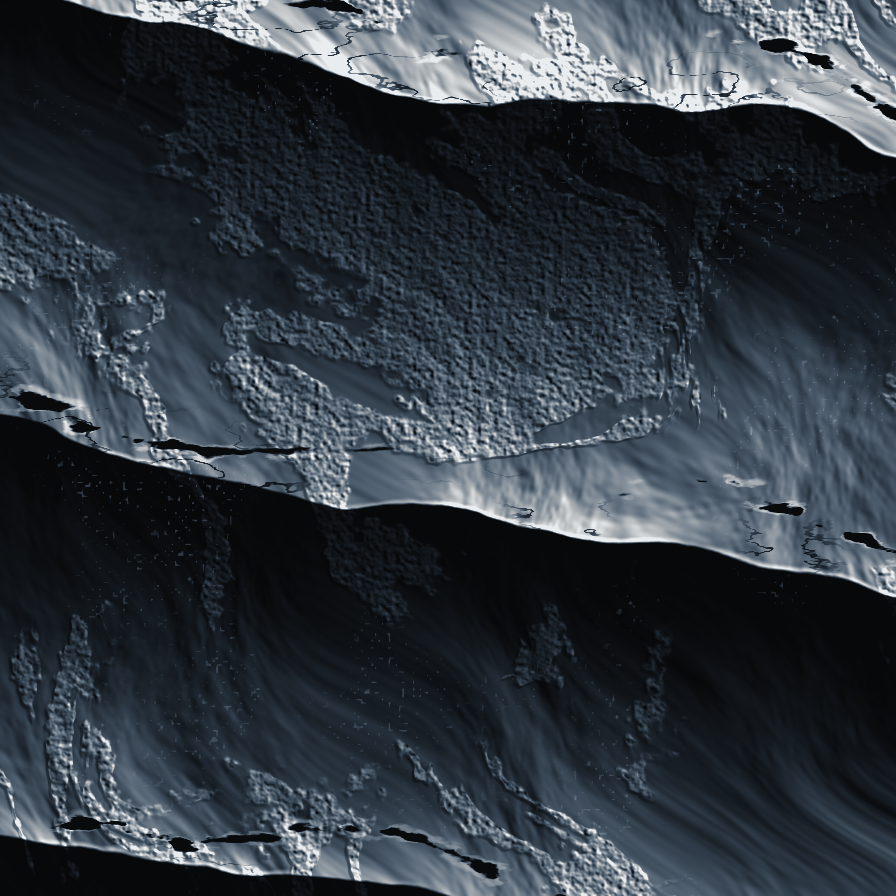
A WebGL 1 fragment shader for this texture:

```glsl
precision highp float;
// Dark sea swell at night: sloping wave crests, rippled faces, grainy foam and black cracks.
uniform vec2 u_resolution;

float hash(vec2 p) {
  return fract(sin(dot(p, vec2(127.1, 311.7))) * 43758.5453);
}

float noise(vec2 p) {
  vec2 i = floor(p), f = fract(p);
  f = f * f * (3.0 - 2.0 * f);
  return mix(mix(hash(i), hash(i + vec2(1, 0)), f.x),
             mix(hash(i + vec2(0, 1)), hash(i + vec2(1, 1)), f.x), f.y);
}

float fbm(vec2 p) {
  float sum = 0.0, amp = 0.52;
  for (int i = 0; i < 5; i++) {
    sum += amp * noise(p);
    p = mat2(0.8, 0.6, -0.6, 0.8) * p * 2.03 + 17.3;
    amp *= 0.48;
  }
  return sum;
}

// Coordinates across and along the streaks, which run down to the right
vec2 streak(vec2 p) {
  return vec2(dot(p, vec2(0.8, 0.6)), dot(p, vec2(0.6, -0.8)));
}

float ripples(vec2 p) {
  vec2 q = streak(p) * vec2(10.0, 4.5);
  return fbm(q + 1.2 * noise(p * 6.0));
}

// Foam veins that swell into patches
float foamMask(vec2 p) {
  vec2 q = streak(p) * vec2(8.0, 4.0) + 1.5 * noise(p * 7.0 + 4.0);
  float patchiness = smoothstep(0.42, 0.72, fbm(p * 4.5 + 31.0));
  float ragged = 0.05 * (noise(p * 110.0) - 0.5) + 0.03 * (noise(p * 45.0) - 0.5);
  float vein = abs(fbm(q + 9.0) - 0.5) + ragged;
  return smoothstep(0.015, -0.015, vein - 0.11 * patchiness) * smoothstep(0.0, 0.15, patchiness);
}

// Cold blue in the shadows, neutral in the highlights
vec3 seaColor(float v) {
  return v * mix(vec3(0.74, 1.0, 1.26), vec3(0.98, 1.0, 1.01), smoothstep(0.05, 0.8, v));
}

void main() {
  vec2 p = gl_FragCoord.xy / u_resolution;

  // Swell: rise goes from 0 just below one crest to 1 at the next
  float warp = 0.11 * (fbm(p * 2.2 + 3.0) - 0.5)
             + 0.028 * (noise(p * vec2(8.0, 5.0) + 6.0) - 0.5)
             + 0.007 * (fbm(p * 26.0) - 0.5);
  float swell = (1.0 - p.y - 0.45 - 0.2 * p.x + warp) / 0.47;
  float rise = fract(swell);
  float above = (1.0 - rise) * 0.47;
  float nearCrest = exp(-above / 0.05);
  float strength = 1.0 - 0.25 * step(0.0, swell);

  // Wave face, lit from the upper right
  float v = 0.018 + 0.54 * strength * pow(rise, 2.0) * (0.35 + 1.25 * fbm(p * 3.2 + 12.0));
  float slope = ripples(p) - ripples(p + vec2(0.004, 0.003));
  v *= clamp(1.0 + 9.0 * slope, 0.35, 2.2);

  // Pale sheen in places along the crest
  float sheen = smoothstep(0.45, 0.8, noise(p * vec2(6.0, 9.0) + 2.0));
  v += 0.42 * strength * sheen * nearCrest * clamp(0.7 + 12.0 * slope, 0.0, 1.6);

  // Foam made of small lit grains
  vec2 g = p * 210.0;
  float grain = noise(g) - noise(g + vec2(0.55, 0.45));
  grain += 0.5 * (noise(g * 1.7) - noise(g * 1.7 + 0.5));
  float foam = foamMask(p);
  float edgeLight = foam - foamMask(p + vec2(0.003, 0.003));
  v = mix(v, (v * 1.2 + 0.025 + 0.07 * rise) * max(1.0 + 1.3 * grain, 0.1), foam);
  v *= 1.0 + 0.45 * clamp(edgeLight, -1.0, 1.0);

  // Faint spray in the troughs
  float spray = smoothstep(0.8, 0.97, noise(p * 260.0 + 5.0)) * smoothstep(0.5, 0.68, fbm(p * 9.0));
  v += 0.22 * spray * (1.0 - 0.6 * rise);

  // Torn black cracks with bright rims, following the crest
  float path = 0.012 + 0.06 * noise(vec2(p.x * 5.0, 2.0)) + 0.012 * (fbm(p * 22.0) - 0.5);
  float torn = fbm(p * vec2(24.0, 60.0) + 8.0);
  float width = 0.013 * smoothstep(0.42, 0.75, torn) * smoothstep(0.25, 0.6, noise(p * 7.0 + 20.0));
  float gap = abs(above - path) - width;
  v += 0.28 * strength * smoothstep(0.007, 0.0, abs(gap - 0.003)) * smoothstep(0.001, 0.004, width);
  float crack = smoothstep(0.0015, -0.0015, gap) * smoothstep(0.0003, 0.002, width);
  float sliver = smoothstep(0.022, 0.008, abs(fbm(p * vec2(14.0, 42.0) + 40.0) - 0.5));
  sliver *= smoothstep(0.08, 0.02, above) * smoothstep(0.5, 0.7, noise(p * 8.0 + 50.0));
  v = mix(v, 0.03, max(crack, 0.85 * sliver));

  // Thin glint on the lip, then a sharp fall into shadow
  float glint = smoothstep(0.009, 0.003, above) * smoothstep(0.35, 0.75, noise(p * 13.0 + 70.0));
  v += 0.45 * strength * glint;
  v = mix(0.02, v, smoothstep(0.0, 0.004, above));

  gl_FragColor = vec4(seaColor(clamp(v, 0.02, 0.92)) + vec3(0.012, 0.01, 0.01), 1.0);
}
```
